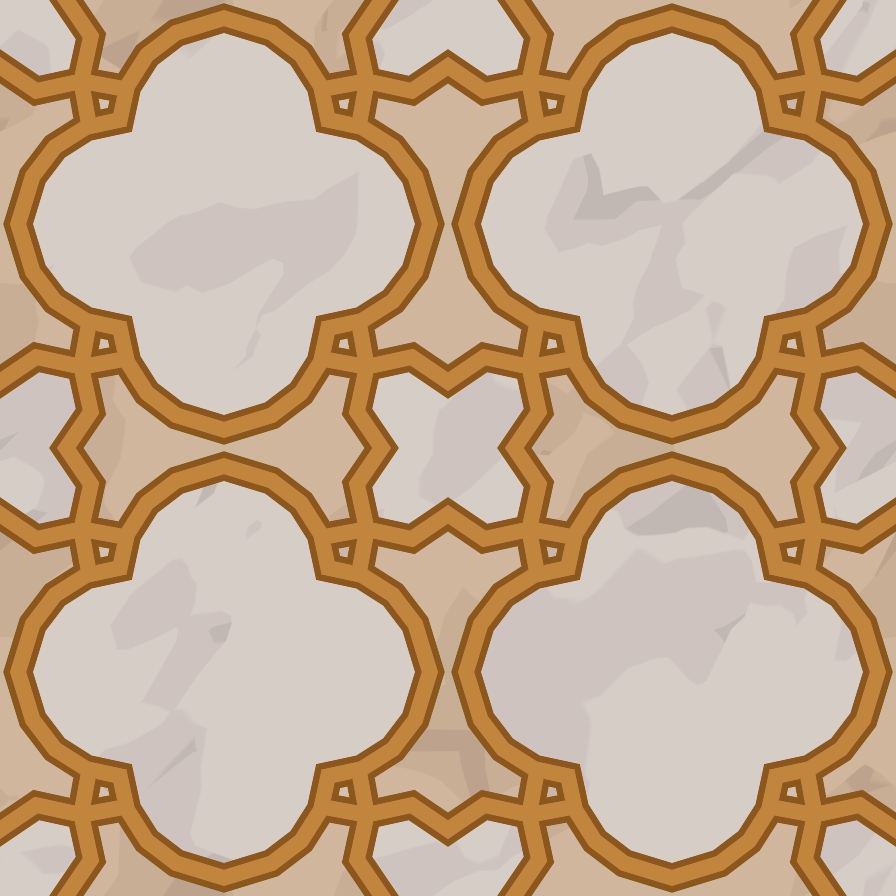
Write a WebGL 1 fragment shader that draws this pattern.

```glsl
precision highp float;
uniform vec2 u_resolution;

float hash(vec2 p) {
  vec3 q = fract(p.xyx * 0.1031);
  q += dot(q, q.yzx + 33.33);
  return fract((q.x + q.y) * q.z);
}

// Wrapping noise, linear over triangles so its contours are angular
float facetNoise(vec2 uv, float cells, float seed) {
  vec2 p = uv * cells;
  vec2 i = floor(p), f = fract(p);
  vec2 side = f.x > f.y ? vec2(1.0, 0.0) : vec2(0.0, 1.0);
  float hi = max(f.x, f.y), lo = min(f.x, f.y);
  float a = hash(mod(i, cells) + seed);
  float b = hash(mod(i + side, cells) + seed);
  float c = hash(mod(i + 1.0, cells) + seed);
  return a * (1.0 - hi) + b * (hi - lo) + c * lo;
}

// Signed distance to the line through a and b, positive above it
float lineDistance(vec2 p, vec2 a, vec2 b) {
  vec2 d = normalize(b - a);
  return dot(p - a, vec2(-d.y, d.x));
}

// Faceted arch pointing up, mirrored about x = 0
float lobe(vec2 p) {
  float d = -1.0;
  for (int k = 0; k < 4; k++) {
    float angle = 0.297 + 0.354 * float(k);
    vec2 normal = vec2(sin(angle), cos(angle));
    d = max(d, dot(p - vec2(0.0, 0.219), normal) - 0.230);
  }
  return d;
}

// Kinked side of the star, from its inward tip to the lobe
float starSide(vec2 p) {
  vec2 tip = vec2(0.0, 0.148), kink = vec2(0.081, 0.203);
  vec2 crossing = vec2(0.182, 0.181), end = vec2(0.286, 0.200);
  return max(lineDistance(p, tip, kink),
             min(lineDistance(p, kink, crossing), lineDistance(p, crossing, end)));
}

void main() {
  vec2 uv = gl_FragCoord.xy / u_resolution;
  float pixel = 1.0 / min(u_resolution.x, u_resolution.y);

  // Two by two cells, folded into one quarter
  vec2 p = abs(fract(uv * 2.0) - 0.5);
  vec2 s = 0.5 - p;
  float quatrefoil = min(lobe(p), lobe(p.yx));
  float sideA = starSide(s), sideB = starSide(s.yx);
  float strap = min(abs(quatrefoil), max(min(abs(sideA), abs(sideB)), -quatrefoil));

  // Stone fill of each compartment
  vec3 pale = vec3(0.838, 0.802, 0.778), tan_ = vec3(0.815, 0.713, 0.612);
  vec3 color = pale;
  if (quatrefoil > 0.0) {
    if (sideA * sideB < 0.0) color = tan_;
    else if (sideA > 0.0) color = mix(pale, tan_, 0.5);
  }

  // Angular stains with a few darker chips
  vec2 warped = uv + 0.05 * vec2(facetNoise(uv, 7.0, 11.0), facetNoise(uv, 7.0, 47.0));
  float stain = 0.65 * facetNoise(warped, 9.0, 3.0) + 0.35 * facetNoise(warped, 19.0, 71.0);
  float chip = facetNoise(warped, 16.0, 29.0);
  float patchMask = smoothstep(-5.0 * pixel, 5.0 * pixel, stain - 0.6);
  float chipMask = smoothstep(-8.0 * pixel, 8.0 * pixel, chip - 0.8);
  color *= 1.0 - vec3(0.034, 0.045, 0.04) * patchMask;
  color *= 1.0 - 0.06 * patchMask * chipMask;

  // Gold strap with dark borders
  color = mix(vec3(0.55, 0.34, 0.11), color, smoothstep(-pixel, pixel, strap - 0.0318));
  color = mix(vec3(0.755, 0.52, 0.24), color, smoothstep(-pixel, pixel, strap - 0.0175));
  gl_FragColor = vec4(color, 1.0);
}
```
